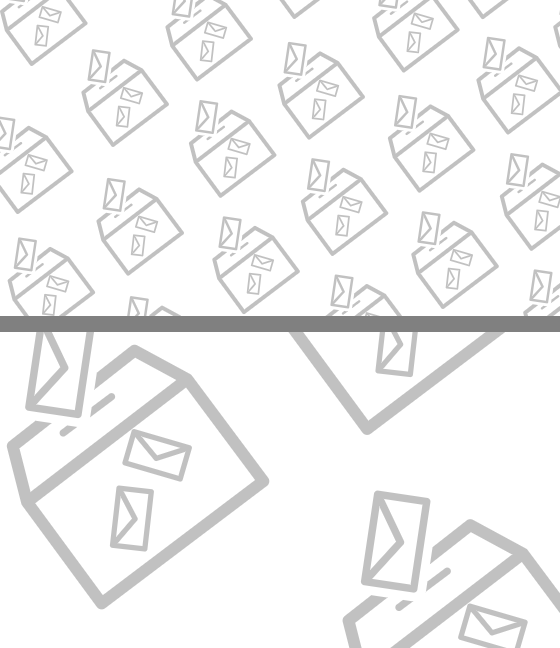
Top, the full canvas; bottom, a detail of the centre.
This pattern is drawn by a Shadertoy shader. Its source:

```glsl
// Staggered rows of tilted grey outline ballot boxes with envelopes on white.

const vec3 PAPER = vec3(1.0);
const vec3 INK = vec3(0.757);
const float CANVAS_HEIGHT = 432.0;       // design units, y runs downward
const vec2 FIRST_TIP = vec2(422.0, 192.0);
const vec2 COLUMN_STEP = vec2(272.0, 0.0);
const vec2 ROW_STEP = vec2(16.0, 79.5);
const float ODD_ROW_SHIFT = -137.0;
const float RIGHT_LIFT = -7.0;
const float TOP_WAVE = 14.0;
const float BOX_LINE = 5.4;
const float SLOT_LINE = 3.3;
const float LETTER_LINE = 3.4;
const float SMALL_LINE = 2.4;
const float LETTER_GAP = 4.0;            // clear margin around the posted letter

float segment(vec2 p, vec2 a, vec2 b) {
    vec2 ab = b - a;
    return length(p - a - ab * clamp(dot(p - a, ab) / dot(ab, ab), 0.0, 1.0));
}

float rectangle(vec2 p, vec2 halfSize) {
    vec2 q = abs(p) - halfSize;
    return length(max(q, 0.0)) + min(max(q.x, q.y), 0.0);
}

vec2 toLocal(vec2 p, vec2 center, float angle) {
    vec2 axis = vec2(cos(angle), sin(angle));
    p -= center;
    return vec2(dot(p, axis), dot(p, vec2(-axis.y, axis.x)));
}

// Outline and flap; the flap opens from the left side.
float envelope(vec2 p, vec2 halfSize, float line) {
    vec2 inner = halfSize - 0.5 * line;
    float outline = abs(rectangle(p, inner));
    float flap = segment(vec2(p.x, abs(p.y)), vec2(0.17 * halfSize.x, 0.0),
                         vec2(-inner.x, inner.y));
    return min(outline, flap) - 0.5 * line;
}

// Signed distance to the motif, measured from the bottom tip of the box.
float ballotBox(vec2 p) {
    const vec2 tip = vec2(0.5, -3.8);
    const vec2 right = vec2(74.2, -59.5);
    const vec2 hinge = vec2(39.5, -106.0);
    const vec2 left = vec2(-33.5, -50.0);
    const vec2 shoulder = vec2(-40.0, -75.5);
    const vec2 peak = vec2(15.5, -119.0);

    // Front face and lid
    float box = min(segment(p, tip, right), segment(p, right, hinge));
    box = min(box, min(segment(p, hinge, left), segment(p, left, tip)));
    box = min(box, min(segment(p, left, shoulder), segment(p, shoulder, peak)));
    box = min(box, segment(p, peak, hinge)) - 0.5 * BOX_LINE;
    float slot = segment(p, vec2(-17.0, -81.5), vec2(5.0, -98.0)) - 0.5 * SLOT_LINE;

    // Posted letter, in front of the lid
    vec2 letterPoint = toLocal(p, vec2(-18.5, -111.5), 0.148);
    vec2 letterSize = vec2(13.0, 21.8);
    float clearing = rectangle(letterPoint, letterSize) - LETTER_GAP;
    float d = max(min(box, slot), -clearing);
    d = min(d, envelope(letterPoint, letterSize, LETTER_LINE));

    // Two small letters on the front face
    vec2 smallSize = vec2(8.6, 14.3);
    d = min(d, envelope(toLocal(p, vec2(14.3, -42.5), 0.113), smallSize, SMALL_LINE));
    return min(d, envelope(toLocal(p, vec2(25.8, -71.3), 1.855), smallSize, SMALL_LINE));
}

// Staggered grid with a drifting left column and a wavering top.
vec2 tipPosition(float row, float column) {
    vec2 tip = FIRST_TIP + row * ROW_STEP + column * COLUMN_STEP;
    tip.x += ODD_ROW_SHIFT * mod(row, 2.0);
    if (column < 0.0) {
        tip += vec2(-8.0, 30.0) + vec2(12.0, -20.0) * exp(-vec2(1.5, 0.94) * row);
    } else {
        tip.y += RIGHT_LIFT * min(column, 1.0);
        if (row < 0.0) {
            tip += TOP_WAVE * vec2(1.0, -0.5) * sin((tip.x - 270.0) / 118.0);
        }
    }
    return tip;
}

void mainImage(out vec4 fragColor, in vec2 fragCoord) {
    float pixel = CANVAS_HEIGHT / iResolution.y;
    vec2 p = vec2(fragCoord.x, iResolution.y - fragCoord.y) * pixel;

    float d = 1e3;
    for (int row = -2; row <= 4; row++) {
        for (int column = -1; column <= 2; column++) {
            vec2 q = p - tipPosition(float(row), float(column));
            // Skip motifs whose bounds lie elsewhere
            if (rectangle(q - vec2(17.0, -67.0), vec2(64.0, 72.0)) < pixel) {
                d = min(d, ballotBox(q));
            }
        }
    }

    float coverage = clamp(0.5 - d / pixel, 0.0, 1.0);
    fragColor = vec4(mix(PAPER, INK, coverage), 1.0);
}
```
